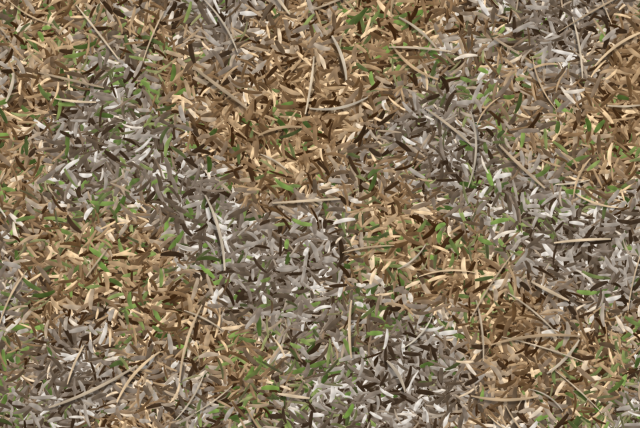
Reproduce this texture procedurally as a Shadertoy shader.

```glsl
// Sun-dried lawn: matted short straw, patches of green and a few long bleached stalks.

const int   MAT_LAYERS   = 15;
const float MAT_CELL     = 0.031;   // grid pitch of short blades, canvas heights
const float MAT_WIDTH    = 0.0042;  // half width of short blades
const int   STALK_LAYERS = 3;
const float STALK_CELL   = 0.105;
const float STALK_WIDTH  = 0.0030;
const float STALK_SHARE  = 0.30;    // part of the cells holding a stalk
const float SOFTNESS     = 0.0021;  // edge blur
const float CONTRAST     = 1.13;
const float GREEN_SHARE  = 0.12;

const vec3 SHADE  = vec3(0.27, 0.21, 0.15);
const vec3 BROWN  = vec3(0.40, 0.34, 0.27);
const vec3 TAN    = vec3(0.52, 0.46, 0.39);
const vec3 PALE   = vec3(0.65, 0.60, 0.53);
const vec3 BLEACH = vec3(0.84, 0.80, 0.73);
const vec3 OLIVE  = vec3(0.49, 0.46, 0.34);
const vec3 GREEN  = vec3(0.39, 0.47, 0.24);
const vec3 RUST   = vec3(1.07, 0.97, 0.84);
const vec3 ASH    = vec3(0.99, 1.00, 1.04);

vec4 hash4(vec3 v) {
    vec4 q = fract(v.xyzx * vec4(0.1031, 0.1030, 0.0973, 0.1099));
    q += dot(q, q.wzxy + 33.33);
    return fract((q.xxyz + q.yzzw) * q.zywx);
}

// Slow drift across the lawn, about -1 to 1
float patches(vec2 p, float phase) {
    float a = sin(p.x * 7.3 + 2.1 * sin(p.y * 5.1 + phase) + phase);
    float b = sin(p.y * 11.7 + 1.8 * sin(p.x * 8.9 - phase) + 2.0 * phase);
    float c = sin(p.x * 23.0 - p.y * 19.0 + 2.0 * sin(p.y * 17.0 + phase));
    return 0.45 * a + 0.35 * b + 0.2 * c;
}

// Colour of one short blade, picked by share
vec3 matColour(vec2 center, vec4 r) {
    vec3 c = SHADE;
    if (r.x > 0.13) c = BROWN;
    if (r.x > 0.39) c = TAN;
    if (r.x > 0.67) c = PALE;
    if (r.x > 0.91) c = BLEACH;
    c *= mix(RUST, ASH, smoothstep(-0.5, 0.5, patches(center, 4.0) + r.z - 0.5 - 0.5 * (center.y - 0.5)));
    float green = GREEN_SHARE * (1.0 + 1.3 * patches(center, 1.3));
    green *= 1.3 - 0.6 * center.y;
    if (r.y < green) c = mix(OLIVE, GREEN, r.z) * (0.7 + 0.6 * r.x);
    return TAN + (c - TAN) * CONTRAST + 0.07 * (r.w - 0.5);
}

// Lays one jittered grid of curved, tapered blades over the colour
void layBlades(inout vec3 col, vec2 p, float cell, float width, float seed, bool stalk) {
    vec2 shift = hash4(vec3(seed, 7.0, 3.0)).xy * cell;
    vec2 home = floor((p + shift) / cell);
    for (int j = -1; j <= 1; j++)
    for (int i = -1; i <= 1; i++) {
        vec2 id = home + vec2(i, j);
        vec4 place = hash4(vec3(id + 50.0, seed));
        vec4 look = hash4(vec3(id + 90.0, seed + 31.0));
        if (stalk && look.y > STALK_SHARE) continue;

        // Blade frame: x runs along the blade, y across it
        vec2 center = (id + place.xy) * cell - shift;
        float angle = 3.14159 * place.z;
        vec2 along = vec2(cos(angle), 0.85 * sin(angle));
        along = normalize(along);
        vec2 d = p - center;
        vec2 q = vec2(dot(d, along), dot(d, vec2(-along.y, along.x)));
        float halfLen = cell * mix(0.3, 0.8, place.w);
        float t = q.x / halfLen;
        q.y += (look.w - 0.5) * 0.4 * halfLen * (t * t - 0.3);

        float w = width * mix(0.55, 1.4, look.z) * (1.0 - 0.5 * t * t);
        float dist = max(abs(q.y) - w, abs(q.x) - halfLen);
        float cover = 1.0 - smoothstep(-SOFTNESS, SOFTNESS, dist);

        vec3 tint = matColour(center, look);
        if (stalk) {
            tint = mix(PALE, BLEACH, look.x) * mix(vec3(1.0), RUST, look.w);
            // Thin shadow below the stalk
            float under = max(abs(q.y + sign(along.x) * 1.8 * w) - w, abs(q.x) - halfLen);
            col *= 1.0 - 0.3 * (1.0 - smoothstep(-SOFTNESS, 2.0 * SOFTNESS, under));
        }
        // Lit upper side and uneven tone along the length
        float lit = clamp(q.y * sign(along.x) / w, -1.0, 1.0);
        tint *= 1.0 + 0.07 * lit + 0.06 * sin(5.0 * t + 20.0 * look.x);
        col = mix(col, tint, cover);
    }
}

void mainImage(out vec4 fragColor, in vec2 fragCoord) {
    vec2 p = fragCoord / iResolution.y;
    vec3 col = SHADE;

    // Matted short blades
    for (int k = 0; k < MAT_LAYERS; k++) {
        float depth = float(k) / float(MAT_LAYERS);
        layBlades(col, p, MAT_CELL * (0.85 + 0.3 * depth), MAT_WIDTH, float(k) + 1.0, false);
    }

    // Long loose stalks on top
    for (int k = 0; k < STALK_LAYERS; k++)
        layBlades(col, p, STALK_CELL * (1.0 + 0.2 * float(k)), STALK_WIDTH, float(k) + 60.0, true);

    fragColor = vec4(clamp(col, 0.0, 1.0), 1.0);
}
```
